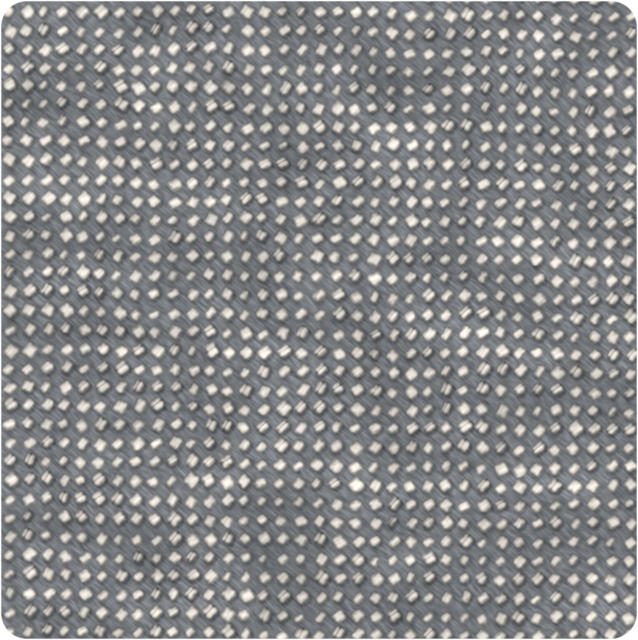
Give the GLSL for this texture, as a Shadertoy shader.

```glsl
// Woven grey wool cloth with rows of small cream flecks, cut to a rounded square.

vec2 hash2(vec2 p) {
    vec2 k = vec2(dot(p, vec2(127.1, 311.7)), dot(p, vec2(269.5, 183.3)));
    return fract(sin(k) * 43758.5);
}

// Gradient noise, roughly -0.7 to 0.7
float gradientNoise(vec2 p) {
    vec2 i = floor(p), f = fract(p);
    vec2 w = f * f * f * (f * (f * 6.0 - 15.0) + 10.0);
    float sum = 0.0;
    for (int n = 0; n < 4; n++) {
        vec2 corner = vec2(n & 1, n >> 1);
        vec2 weight = mix(1.0 - w, w, corner);
        sum += weight.x * weight.y * dot(hash2(i + corner) * 2.0 - 1.0, f - corner);
    }
    return sum;
}

float roundedBox(vec2 p, vec2 halfSize, float radius) {
    vec2 q = abs(p) - halfSize + radius;
    return length(max(q, 0.0)) + min(max(q.x, q.y), 0.0) - radius;
}

// Grey diagonal strands with fine fibres running down to the right
float greyWeave(vec2 p) {
    vec2 strand = vec2(p.x * 0.77 - p.y * 0.64, p.x * 0.64 + p.y * 0.77);
    float fibre = gradientNoise(strand * vec2(1.4, 5.0));
    fibre += 0.6 * gradientNoise(strand * vec2(2.4, 8.5) + 31.0);
    float ridge = cos(6.2832 * (p.x + p.y));
    return 0.475 + 0.14 * fibre + 0.025 * ridge;
}

void mainImage(out vec4 fragColor, in vec2 fragCoord) {
    // 35 by 34 flecks, on threads that wander a little
    vec2 p = fragCoord / iResolution.xy * vec2(35.0, 34.0);
    p.y += 0.01 * p.x;
    p += 0.35 * vec2(gradientNoise(p * 0.17), gradientNoise(p * 0.17 + 50.0));

    // Broad uneven patches and slubs along both thread directions
    float patches = gradientNoise(p * vec2(0.16, 0.27) + 7.0);
    patches += 0.8 * gradientNoise(p * vec2(0.3, 0.75) + 19.0);
    patches += 0.5 * gradientNoise(p * vec2(0.8, 0.2) + 43.0);

    float grey = greyWeave(p);
    float shadow = 0.0, cover = 0.0, light = 0.0;

    // Flecks from this cell and its neighbours
    for (int y = -1; y <= 1; y++)
    for (int x = -1; x <= 1; x++) {
        vec2 cell = floor(p) + vec2(x, y);
        vec2 place = hash2(cell), kind = hash2(cell + 71.0);
        vec2 q = p - cell - 0.5 - (place - 0.5) * 0.16;

        // Leaning, unevenly sized, nearly round fleck
        float angle = 0.8 + (kind.x - 0.5) * 0.6;
        mat2 turn = mat2(cos(angle), -sin(angle), sin(angle), cos(angle));
        vec2 halfSize = vec2(0.34, mix(0.23, 0.35, kind.y)) * mix(0.93, 1.1, place.x);
        halfSize += 0.035 * patches;
        vec2 local = turn * q;
        float d = roundedBox(local, halfSize, 0.22);
        d += 0.1 * gradientNoise(p * 2.7);
        float mask = smoothstep(0.09, -0.12, d);

        // Domed shading, fibres along the lean, and a soft groove in some flecks
        float shade = 0.57 + 0.36 * smoothstep(0.04, -0.24, d);
        shade += 0.12 * gradientNoise(local * vec2(2.0, 6.5) + cell * 3.7);
        float groove = exp(-pow((local.y - 0.03) / 0.065, 2.0));
        shade -= 0.17 * groove * smoothstep(0.7, 0.95, place.y);
        shade -= 0.13 * smoothstep(-0.05, 0.3, q.y - q.x * 0.4);
        shade -= 0.07 * kind.x;
        if (mask > cover) {
            cover = mask;
            light = shade;
        }

        // Dark gap below and to the right of the fleck
        float gap = roundedBox(turn * (q - vec2(0.1, -0.12)), halfSize, 0.22);
        shadow = max(shadow, smoothstep(0.16, -0.08, gap) * mix(0.05, 0.32, place.y));
    }
    vec3 color = grey * (1.0 - shadow) * vec3(0.97, 1.0, 1.04);
    color = mix(color, light * vec3(1.025, 1.0, 0.96), cover);
    color *= 1.0 + 0.16 * patches;

    // Rounded outline on white
    vec2 center = 0.5 * iResolution.xy / iResolution.y;
    float outline = roundedBox(fragCoord / iResolution.y - center, center - 0.002, 0.04);
    float pixel = 1.0 / iResolution.y;
    color = mix(color, vec3(1.0), smoothstep(-pixel, pixel, outline));
    fragColor = vec4(clamp(color, 0.0, 1.0), 1.0);
}
```
